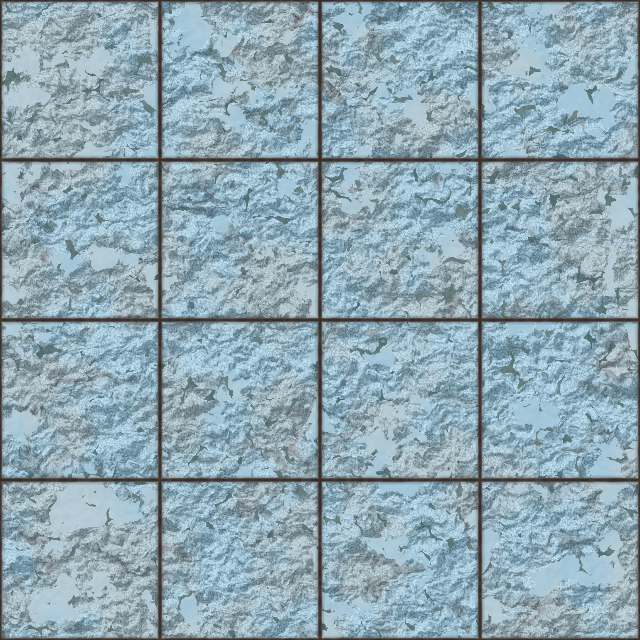
Give the GLSL for this texture, as a three.js fragment shader.

```glsl
#define TILES 4.0
#define GROUT_HALF 0.012
#define FLECK_SCALE 16.0
#define FLECK_LEVEL 0.77
#define PATCH_SCALE 5.0
#define PATCH_LEVEL 0.645
#define GRAIN_SCALE 58.0
#define GRAIN_DEPTH 0.17
#define RELIEF 2.3
#define CREASE_DEPTH 0.19

varying vec2 vUv;

float hash(vec2 p) {
  vec3 q = fract(vec3(p.xyx) * 0.1031);
  q += dot(q, q.yzx + 33.33);
  return fract((q.x + q.y) * q.z);
}

vec2 hash2(vec2 p) {
  return vec2(hash(p), hash(p + 71.7));
}

float noise(vec2 p) {
  vec2 i = floor(p), f = fract(p);
  f = f * f * (3.0 - 2.0 * f);
  return mix(mix(hash(i), hash(i + vec2(1.0, 0.0)), f.x),
             mix(hash(i + vec2(0.0, 1.0)), hash(i + 1.0), f.x), f.y);
}

float fbm(vec2 p) {
  float sum = 0.0, amp = 0.516;
  for (int i = 0; i < 5; i++) {
    sum += amp * noise(p);
    p = mat2(1.6, 1.2, -1.2, 1.6) * p + 13.7;
    amp *= 0.5;
  }
  return sum;
}

// Distances to the nearest and second nearest scattered points
vec2 cells(vec2 p) {
  vec2 i = floor(p), f = fract(p), d = vec2(8.0);
  for (int y = -1; y <= 1; y++) {
    for (int x = -1; x <= 1; x++) {
      vec2 o = vec2(float(x), float(y));
      float r = length(o + hash2(i + o) - f);
      d = r < d.x ? vec2(r, d.x) : vec2(d.x, min(d.y, r));
    }
  }
  return d;
}

// Broad undulation plus rough stone surface
float height(vec2 p) {
  return fbm(p * vec2(6.0, 8.0)) + 0.35 * fbm(p * 23.0 + 5.0);
}

void main() {
  vec2 grid = vUv * TILES;
  vec2 id = floor(grid), f = fract(grid);
  vec2 p = f + id * 17.0 + 3.0;
  vec2 warp = vec2(fbm(p * 9.0), fbm(p * 9.0 + 31.0)) - 0.5;
  vec2 w = p + 0.09 * warp;

  // Stone body, drifting between grey and blue
  vec3 greyStone = vec3(0.615, 0.690, 0.720);
  vec3 blueStone = vec3(0.590, 0.725, 0.795);
  float tint = smoothstep(0.36, 0.64, fbm(p * 2.6 + 40.0) + 0.08 * (hash(id + 9.0) - 0.5));
  vec3 color = mix(greyStone, blueStone, tint);

  // Fine crackle and speckle
  vec2 grain = cells(p * GRAIN_SCALE + 3.0 * warp);
  float crack = 1.0 - smoothstep(0.0, 0.32, grain.y - grain.x);
  float rough = 0.45 + 0.9 * fbm(p * 11.0 + 17.0);
  color *= 1.04 - GRAIN_DEPTH * crack * rough;
  color += 0.09 * (noise(p * 95.0) - 0.5);

  // Light from the upper left on the relief
  float lit = height(w) - height(w + vec2(-0.007, 0.012));
  color += RELIEF * clamp(lit, -0.07, 0.045);

  // Long curved creases, shaded on one side
  float fold = fbm(w * vec2(1.7, 2.6) + 60.0) - 0.5;
  float crease = smoothstep(-0.012, 0.0, fold) * (1.0 - smoothstep(0.0, 0.055, fold));
  crease *= smoothstep(0.40, 0.62, noise(p * 3.5 + 80.0));
  color = mix(color, color * vec3(0.76, 0.72, 0.70), crease * CREASE_DEPTH * 4.0);

  // Smooth pale patches with scalloped edges
  vec2 pebble = cells(w * FLECK_SCALE);
  float field = fbm(w * PATCH_SCALE + 23.0) - 0.08 * (pebble.x - 0.45);
  float patchMask = smoothstep(PATCH_LEVEL, PATCH_LEVEL + 0.014, field);
  vec3 palePatch = mix(vec3(0.715, 0.805, 0.845), vec3(0.645, 0.785, 0.860), tint);
  color = mix(color, palePatch + 0.025 * (noise(p * 30.0) - 0.5), patchMask * 0.93);

  // Dark mineral in the gaps between pebbles
  float gap = pebble.x + 0.55 * (fbm(p * 7.0 + 52.0) - 0.5);
  float fleck = smoothstep(FLECK_LEVEL, FLECK_LEVEL + 0.06, gap);
  vec3 mineral = mix(vec3(0.43, 0.50, 0.49), vec3(0.27, 0.39, 0.40), noise(p * 8.0 + 90.0));
  color = mix(color, mineral + 0.08 * (noise(p * 65.0) - 0.5), fleck * 0.9);

  // Worn tile rim and recessed grout
  float edge = min(min(f.x, 1.0 - f.x), min(f.y, 1.0 - f.y));
  edge += 0.004 * (noise(grid * 22.0) - 0.5);
  color *= mix(0.80, 1.0, smoothstep(GROUT_HALF, GROUT_HALF + 0.024, edge));
  vec3 grout = mix(vec3(0.22, 0.19, 0.175), vec3(0.36, 0.32, 0.29),
                   smoothstep(0.002, GROUT_HALF, edge));
  grout += 0.05 * (noise(grid * 45.0) - 0.5);
  color = mix(grout, color, smoothstep(GROUT_HALF - 0.003, GROUT_HALF + 0.005, edge));

  gl_FragColor = vec4(clamp(color, 0.0, 1.0), 1.0);
}
```
